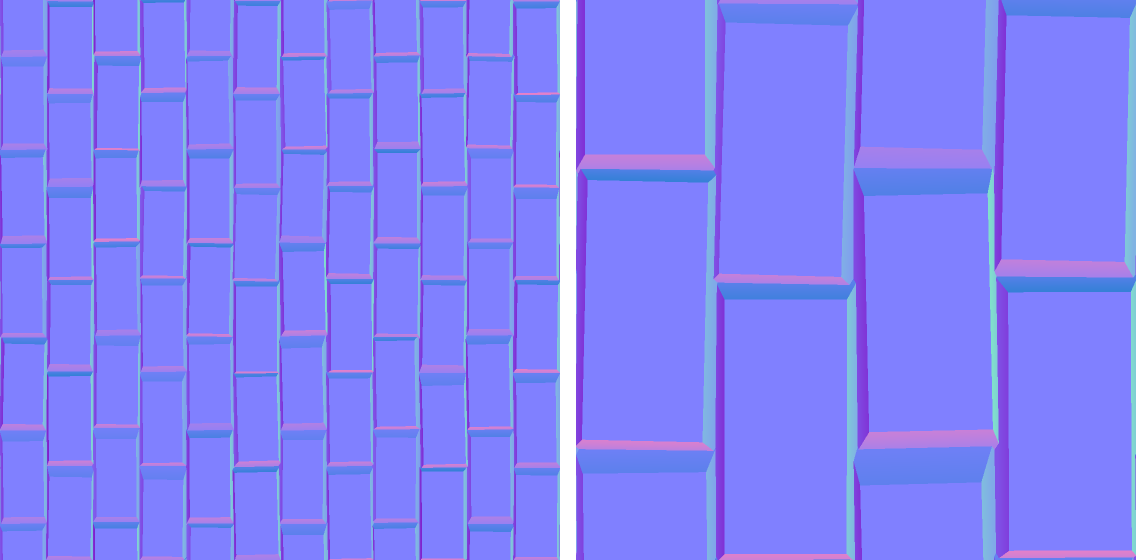
Left: the whole. Right: its middle third, enlarged.
This texture map is drawn by a WebGL 1 fragment shader. Its source:

```glsl
precision highp float;
// Tileable normal map of upright bricks in running bond, 12 columns by 6 rows.
// Each brick is a slightly turned flat block with four bevels of its own width;
// at every point the highest nearby brick wins, which forms joints and mitres.

uniform vec2 u_resolution;

const float COLUMNS = 12.0;
const float ROWS = 6.0;
const float BRICK_HEIGHT = 2.0;   // in column widths
const float EVEN_OFFSET = 0.4;    // shift of even columns, in bricks
const vec4 BEVEL_MIN = vec4(0.038, 0.042, 0.050, 0.075);  // left, right, bottom, top
const vec4 BEVEL_MAX = vec4(0.080, 0.090, 0.165, 0.245);

vec4 hash42(vec2 p) {
  vec4 q = fract(p.xyxy * vec4(0.1031, 0.1030, 0.0973, 0.1099));
  q += dot(q, q.wzxy + 33.33);
  return fract((q.xxyz + q.yzzw) * q.zywx);
}

vec2 rotate(vec2 p, float angle) {
  float c = cos(angle), s = sin(angle);
  return vec2(c * p.x - s * p.y, s * p.x + c * p.y);
}

// Relative distance past each flat edge: 0 at the edge, 1 at the cell border.
vec4 bevelDistances(vec2 p, vec4 bevel) {
  vec2 halfSize = vec2(0.5, 0.5 * BRICK_HEIGHT);
  vec4 outside = vec4(-p.x, p.x, -p.y, p.y) - halfSize.xxyy;
  return outside / bevel + 1.0;
}

// Surface slope (x, y) of a brick and, in z, how far below its top the point is.
vec3 brickSlope(vec2 p, vec2 id) {
  vec4 widths = hash42(id + 17.0);
  vec4 variation = hash42(id + 53.0);
  vec4 bevel = mix(BEVEL_MIN, BEVEL_MAX, widths);
  vec2 shift = (variation.xy - 0.5) * vec2(0.04, 0.08);
  float angle = (variation.z - 0.5) * 0.055;
  float depth = mix(0.030, 0.056, variation.w);

  vec4 d = bevelDistances(rotate(p - shift, angle), bevel);
  float sideFall = max(d.x, d.y);
  float endFall = max(d.z, d.w);
  float fall = max(sideFall, endFall);
  if (fall <= 0.0) return vec3(0.0, 0.0, fall);

  // Bevels are steepest at the flat edge and ease off into the joint.
  float t = clamp(fall, 0.0, 1.0);
  vec2 slope;
  if (sideFall > endFall) {
    float steep = depth * mix(0.95, 0.60, t);
    slope = vec2(d.x > d.y ? -steep / bevel.x : steep / bevel.y, 0.0);
  } else {
    float steep = depth * mix(1.40, 0.75, t);
    slope = vec2(0.0, d.z > d.w ? -steep / bevel.z : steep / bevel.w);
  }
  return vec3(slope, fall);
}

// Slope of the highest brick among the nine around the point.
vec2 wallSlope(vec2 p) {
  vec3 best = vec3(0.0, 0.0, 1000.0);
  for (int i = -1; i <= 1; i++) {
    float column = floor(p.x) + float(i);
    float offset = EVEN_OFFSET * (1.0 - mod(column, 2.0));
    float baseRow = floor(p.y / BRICK_HEIGHT - offset);
    for (int j = -1; j <= 1; j++) {
      float row = baseRow + float(j);
      vec2 center = vec2(column + 0.5, (row + offset + 0.5) * BRICK_HEIGHT);
      vec2 id = vec2(mod(column, COLUMNS), mod(row, ROWS));
      vec3 candidate = brickSlope(p - center, id);
      if (candidate.z < best.z) best = candidate;
    }
  }
  return best.xy;
}

// Tangent axes are turned a quarter: red faces down, green faces right.
// Blue falls linearly with the tilt, so gentle bevels still read clearly.
vec3 encodeNormal(vec2 slope) {
  vec2 tilt = vec2(-slope.y, slope.x) / sqrt(1.0 + dot(slope, slope));
  return vec3(tilt * 0.5 + 0.5, 1.0 - 0.27 * length(tilt));
}

void main() {
  vec2 wallSize = vec2(COLUMNS, ROWS * BRICK_HEIGHT);
  vec3 color = vec3(0.0);
  // Four samples per pixel smooth the edges.
  for (int i = 0; i < 2; i++) {
    for (int j = 0; j < 2; j++) {
      vec2 jitter = vec2(float(i), float(j)) * 0.5 - 0.25;
      vec2 uv = (gl_FragCoord.xy + jitter) / u_resolution;
      color += encodeNormal(wallSlope(uv * wallSize));
    }
  }
  gl_FragColor = vec4(color * 0.25, 1.0);
}
```
